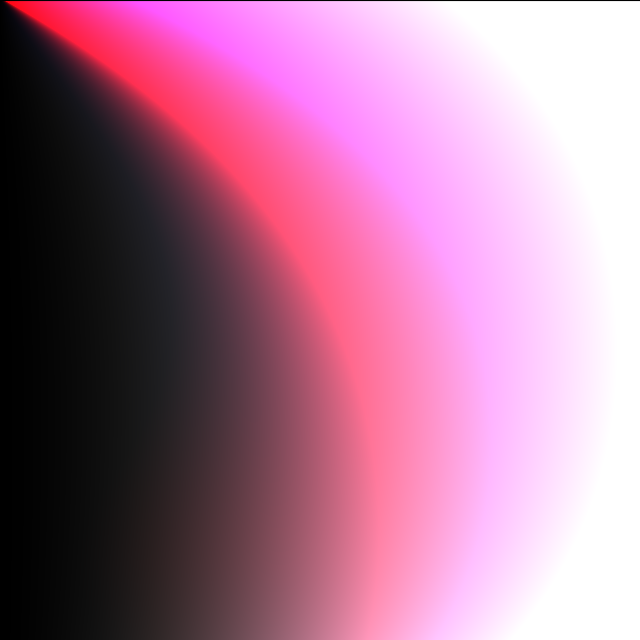
A three.js fragment shader for this background:

```glsl
// Curved spectral glow: black at the left, through red and magenta bands, to white at the right.

// Per channel (red, green, blue): where each band saturates and how it bends.
#define REACH vec3(0.592, 0.965, 0.768)
#define CREST_HEIGHT vec3(0.17, 0.45, 0.31)
#define BEND vec3(0.63, 0.68, 0.85)
#define TIP_BEND vec3(0.32, 0.70, 0.70)
#define MIN_REACH 0.008
#define TOP_LINE 0.998
#define LINE_SOFTNESS 0.0005

varying vec2 vUv;

// Horizontal position at which each channel reaches full brightness.
vec3 saturationEdge(float height) {
  vec3 offset = height - CREST_HEIGHT;
  vec3 offset2 = offset * offset;
  return max(REACH - offset2 * (BEND + TIP_BEND * offset2), vec3(MIN_REACH));
}

// Steepness of each channel's rise from the dark side.
vec3 falloffPower(float height) {
  float h4 = pow(height, 4.0);
  float red = 2.0 + 1.5 * smoothstep(0.1, 0.75, height);
  float green = 1.6 - 0.65 * h4;
  float blue = 1.85 - 0.9 * h4 * h4;
  return vec3(red, green, blue);
}

void main() {
  // Power-law ramps, one per channel, clipped at their curved edges.
  vec3 ramp = max(vUv.x, 0.0001) / saturationEdge(vUv.y);
  vec3 glow = min(pow(ramp, falloffPower(vUv.y)), vec3(1.0));

  // Keep the deep shadows neutral.
  glow.rb = max(glow.rb, glow.gg);

  // Thin dark line along the top.
  float belowLine = 1.0 - smoothstep(TOP_LINE - LINE_SOFTNESS, TOP_LINE + LINE_SOFTNESS, vUv.y);
  gl_FragColor = vec4(glow * belowLine, 1.0);
}
```
